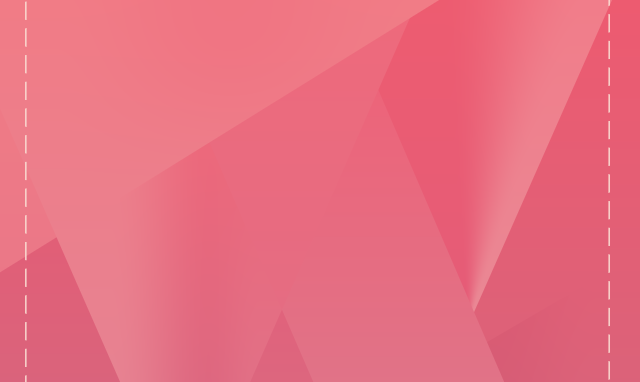
Give the GLSL for this background, as a WebGL 1 fragment shader.

```glsl
precision highp float;
// Folded coral paper: long straight creases split the canvas into planes, each
// shaded by a soft gradient, with a dashed stitch line near either side.
// Creases are signed half-planes, and nested mixes choose the visible plane.

uniform vec2 u_resolution;

const float ASPECT = 1.673;

// Smooth coverage of the half-plane to the left of the ray from a to b.
float leftOf(vec2 p, vec2 a, vec2 b, float pixel) {
    vec2 along = normalize(b - a);
    float dist = dot(p - a, vec2(-along.y, along.x));
    return clamp(dist / pixel + 0.5, 0.0, 1.0);
}

// Vertical gradient from a low colour to a high colour.
vec3 ramp(vec3 low, vec3 high, float y) {
    return mix(low, high, clamp(y, 0.0, 1.0));
}

// Pale paper shared by the upper sheet and the lit edge of the left strip.
vec3 paleSheet(float y) {
    return ramp(vec3(0.905, 0.51, 0.57), vec3(0.945, 0.485, 0.525), y);
}

// Upper sheet, slightly rosier around the top centre.
vec3 upperSheet(vec2 p) {
    float rosy = smoothstep(0.15, 0.6, p.x) * (1.0 - smoothstep(0.6, 1.1, p.x));
    rosy *= smoothstep(0.5, 0.95, p.y);
    return mix(paleSheet(p.y), vec3(0.94, 0.445, 0.505), 0.7 * rosy);
}

// Left strip: pale edge, dark valley, then a gentle rise.
vec3 leftStrip(vec2 p) {
    vec3 valley = ramp(vec3(0.87, 0.405, 0.5), vec3(0.925, 0.41, 0.485), p.y / 0.6);
    vec3 rise = ramp(vec3(0.885, 0.44, 0.525), vec3(0.92, 0.41, 0.485), p.y / 0.6);
    vec3 shade = mix(valley, rise, smoothstep(0.54, 0.68, p.x));
    return mix(paleSheet(p.y), shade, smoothstep(0.29, 0.55, p.x));
}

// Fan-shaped fold that brightens towards its right crease.
vec3 brightFold(vec2 p) {
    float start = mix(1.236, 1.15, p.y);
    float finish = mix(1.158, 1.6, p.y);
    float t = (p.x - start) / max(finish - start, 0.01);
    vec3 shade = ramp(vec3(0.89, 0.36, 0.475), vec3(0.93, 0.36, 0.44), p.y);
    vec3 light = ramp(vec3(0.91, 0.54, 0.59), vec3(0.945, 0.49, 0.54), p.y);
    return mix(shade, light, smoothstep(0.0, 0.85, t));
}

// Dark right plane with a faint crease fading out towards the side.
vec3 rightPlane(vec2 p, float pixel) {
    vec3 plane = ramp(vec3(0.86, 0.385, 0.475), vec3(0.93, 0.355, 0.44), p.y);
    float below = 1.0 - leftOf(p, vec2(1.274, 0.105), vec2(1.536, 0.258), pixel);
    float fade = 1.0 - smoothstep(1.28, 1.56, p.x);
    return plane - vec3(0.018, 0.022, 0.015) * below * fade;
}

// Vertical row of dashes; phase shifts the pattern down from the top.
float stitches(vec2 p, float x, float phase, float pixel) {
    const float PERIOD = 0.0699;
    const float HALF_DASH = 0.0238;
    const float HALF_WIDTH = 0.0021;
    float fromTop = 1.0 - p.y - phase;
    float y = abs(mod(fromTop - HALF_DASH + 0.5 * PERIOD, PERIOD) - 0.5 * PERIOD);
    float d = max(y - HALF_DASH, abs(p.x - x) - HALF_WIDTH);
    return clamp(0.5 - d / pixel, 0.0, 1.0);
}

void main() {
    vec2 p = gl_FragCoord.xy / u_resolution * vec2(ASPECT, 1.0);
    float pixel = 1.0 / u_resolution.y;

    // Creases: coverage is one above the diagonal or right of the others.
    float diagonal = leftOf(p, vec2(0.0, 0.287), vec2(1.148, 1.0), pixel);
    float leftCrease = leftOf(p, vec2(0.0, 0.716), vec2(0.314, 0.0), pixel);
    float innerCrease = leftOf(p, vec2(0.556, 0.607), vec2(0.819, 0.0), pixel);
    float crossCrease = leftOf(p, vec2(1.068, 0.945), vec2(0.654, 0.0), pixel);
    float foldCrease = leftOf(p, vec2(0.991, 0.76), vec2(1.318, 0.0), pixel);
    float brightCrease = leftOf(p, vec2(1.595, 0.989), vec2(1.248, 0.203), pixel);

    // Plain planes.
    vec3 corner = ramp(vec3(0.855, 0.39, 0.485), vec3(0.885, 0.37, 0.465), p.y / 0.4);
    vec3 sideSheet = ramp(vec3(0.91, 0.46, 0.535), vec3(0.935, 0.48, 0.525), p.y / 0.7);
    vec3 notch = ramp(vec3(0.865, 0.4, 0.495), vec3(0.88, 0.385, 0.485), p.y / 0.2);
    vec3 centre = ramp(vec3(0.89, 0.425, 0.515), vec3(0.935, 0.415, 0.485), p.y);
    vec3 band = ramp(vec3(0.88, 0.45, 0.53), vec3(0.93, 0.39, 0.475), p.y / 0.8);

    // Assemble the planes on both sides of each crease.
    vec3 farRight = mix(brightFold(p), rightPlane(p, pixel), brightCrease);
    vec3 right = mix(notch, mix(band, farRight, foldCrease), innerCrease);
    vec3 left = mix(mix(corner, leftStrip(p), leftCrease), centre, innerCrease);
    vec3 lower = mix(left, right, crossCrease);
    vec3 upper = mix(sideSheet, upperSheet(p), leftCrease);
    vec3 color = mix(lower, upper, diagonal);

    // Stitch lines.
    float thread = stitches(p, 0.0675, 0.0044, pixel);
    thread = max(thread, stitches(p, 1.5925, 0.0371, pixel));
    color = mix(color, vec3(0.98, 0.86, 0.82), 0.9 * thread);
    gl_FragColor = vec4(color, 1.0);
}
```
